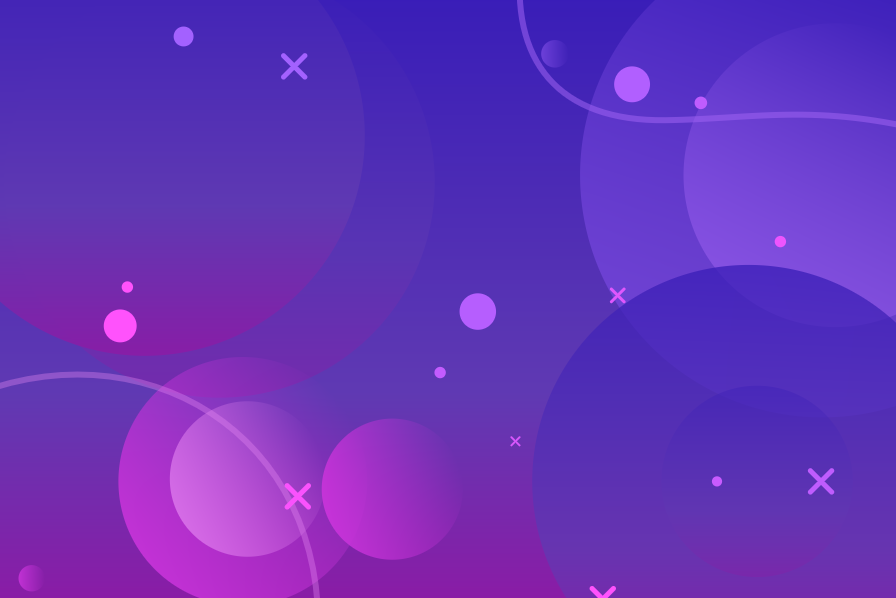
This background is drawn by a WebGL 2 fragment shader. Its source:

```glsl
#version 300 es
precision highp float;
// Abstract violet background: a dusk gradient with large translucent discs,
// fading glow discs, two flowing ribbons and scattered dots and crosses.
// Lengths are fractions of the canvas height; shapes are layered by coverage.
uniform vec2 u_resolution;
out vec4 fragColor;

const vec3 INDIGO = vec3(0.225, 0.115, 0.72);
const vec3 VIOLET = vec3(0.375, 0.225, 0.70);
const vec3 PLUM = vec3(0.54, 0.11, 0.65);
const vec3 PERIWINKLE = vec3(0.47, 0.28, 0.88);
const vec3 LILAC = vec3(0.62, 0.38, 0.95);
const vec3 ORCHID = vec3(0.78, 0.20, 0.85);
const vec3 BLUSH = vec3(0.90, 0.53, 0.95);
const vec3 SPARK_COOL = vec3(0.64, 0.38, 1.0);
const vec3 SPARK_HOT = vec3(1.0, 0.32, 0.99);

// x, y, radius, warmth
const vec4 DOTS[9] = vec4[9](
  vec4(0.307, 0.939, 0.0166, 0.0), vec4(1.057, 0.859, 0.0300, 0.15),
  vec4(1.172, 0.828, 0.0105, 0.3), vec4(1.305, 0.596, 0.0095, 0.8),
  vec4(0.799, 0.479, 0.0305, 0.2), vec4(0.736, 0.377, 0.0095, 0.35),
  vec4(0.213, 0.520, 0.0095, 1.0), vec4(0.201, 0.455, 0.0275, 1.0),
  vec4(1.199, 0.195, 0.0085, 0.4));

// x, y, half extent, warmth
const vec4 CROSSES[6] = vec4[6](
  vec4(0.492, 0.889, 0.0210, 0.0), vec4(1.033, 0.506, 0.0125, 0.65),
  vec4(0.862, 0.262, 0.0080, 0.6), vec4(0.498, 0.170, 0.0210, 0.95),
  vec4(1.373, 0.195, 0.0210, 0.3), vec4(1.008, -0.002, 0.0210, 1.0));

// Antialiased coverage of a signed distance
float cover(float d, float px) {
  return clamp(0.5 - d / px, 0.0, 1.0);
}

// Three-stop gradient, t = 0 at the top and 1 at the bottom
vec3 dusk(float t) {
  vec3 upper = mix(INDIGO, VIOLET, clamp(t / 0.66, 0.0, 1.0));
  return mix(upper, PLUM, clamp((t - 0.66) / 0.34, 0.0, 1.0));
}

// Disc filled with its own dusk gradient
vec3 duskDisc(vec3 base, vec2 p, vec2 center, float r, float alpha, float px) {
  vec2 q = p - center;
  return mix(base, dusk(0.5 - 0.5 * q.y / r), alpha * cover(length(q) - r, px));
}

// Disc whose tint fades to nothing along a direction
vec3 fadeDisc(vec3 base, vec2 p, vec2 center, float r, vec2 dir, vec3 tint,
              float alpha, float px) {
  vec2 q = p - center;
  float fade = clamp(0.5 - 0.5 * dot(q, normalize(dir)) / r, 0.0, 1.0);
  return mix(base, tint, alpha * fade * cover(length(q) - r, px));
}

float segmentDist(vec2 p, vec2 a, vec2 b) {
  vec2 ab = b - a;
  float t = clamp(dot(p - a, ab) / dot(ab, ab), 0.0, 1.0);
  return length(p - a - ab * t);
}

// Distance to a cubic curve, walked as short segments
float curveDist(vec2 p, vec2 a, vec2 b, vec2 c, vec2 d) {
  float best = 1e3;
  vec2 last = a;
  for (int i = 1; i <= 28; i++) {
    float t = float(i) / 28.0, s = 1.0 - t;
    vec2 next = s * s * s * a + 3.0 * s * t * (s * b + t * c) + t * t * t * d;
    best = min(best, segmentDist(p, last, next));
    last = next;
  }
  return best;
}

// Diagonal cross with round ends
float crossDist(vec2 p, float extent) {
  vec2 q = abs(p);
  return segmentDist(q, vec2(0.0), vec2(0.85 * extent)) - 0.2 * extent;
}

void main() {
  float px = 1.0 / u_resolution.y;
  vec2 p = gl_FragCoord.xy * px;
  vec3 color = dusk(1.0 - p.y);

  // Upper left pair
  color = duskDisc(color, p, vec2(0.367, 0.695), 0.360, 0.5, px);
  color = duskDisc(color, p, vec2(0.242, 0.773), 0.368, 0.92, px);

  // Upper right glows, overlapped by the lower right pair
  vec2 rise = vec2(0.5, 0.86);
  color = fadeDisc(color, p, vec2(1.375, 0.707), 0.405, rise, PERIWINKLE, 0.75, px);
  color = fadeDisc(color, p, vec2(1.397, 0.707), 0.254, rise, LILAC, 0.55, px);
  color = duskDisc(color, p, vec2(1.252, 0.195), 0.362, 0.77, px);
  color = duskDisc(color, p, vec2(1.266, 0.195), 0.160, 0.4, px);

  // Orchid glows and two small fading beads
  color = fadeDisc(color, p, vec2(0.406, 0.195), 0.208, vec2(0.8, 0.6), ORCHID, 0.93, px);
  color = fadeDisc(color, p, vec2(0.414, 0.199), 0.130, vec2(0.9, 0.4), BLUSH, 0.68, px);
  color = fadeDisc(color, p, vec2(0.656, 0.182), 0.118, vec2(0.9, 0.3), ORCHID, 0.97, px);
  color = fadeDisc(color, p, vec2(0.053, 0.033), 0.022, vec2(1.0, 0.0), ORCHID, 0.9, px);
  color = fadeDisc(color, p, vec2(0.928, 0.910), 0.023, vec2(1.0, 0.0), PERIWINKLE, 0.8, px);

  // Ribbons
  float low = curveDist(p, vec2(-0.01, 0.352), vec2(0.254, 0.434), vec2(0.512, 0.277), vec2(0.531, -0.01));
  float high = min(
    curveDist(p, vec2(0.869, 1.01), vec2(0.873, 0.873), vec2(0.957, 0.797), vec2(1.113, 0.799)),
    curveDist(p, vec2(1.113, 0.799), vec2(1.25, 0.801), vec2(1.348, 0.824), vec2(1.514, 0.789)));
  color = mix(color, BLUSH, 0.36 * cover(low - 0.005, px));
  color = mix(color, LILAC, 0.55 * cover(high - 0.005, px));

  // Scattered sparks
  for (int i = 0; i < 9; i++) {
    vec4 s = DOTS[i];
    color = mix(color, mix(SPARK_COOL, SPARK_HOT, s.w), cover(length(p - s.xy) - s.z, px));
  }
  for (int i = 0; i < 6; i++) {
    vec4 s = CROSSES[i];
    color = mix(color, mix(SPARK_COOL, SPARK_HOT, s.w), cover(crossDist(p - s.xy, s.z), px));
  }
  fragColor = vec4(color, 1.0);
}
```
